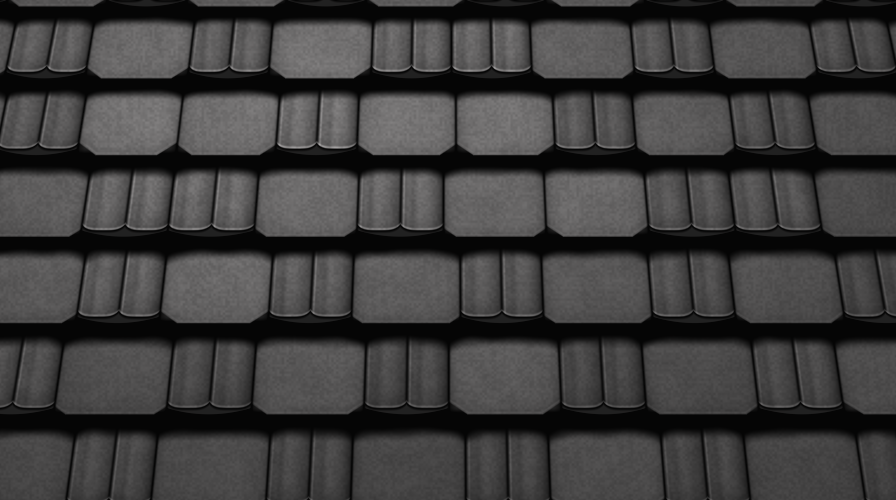
A Shadertoy shader for this texture:

```glsl
// Draws overlapping rows of dark roof tiles, some flat with clipped corners, some ribbed.

// Row edges, measured down from the top: FIRST + STEP * n + GROWTH * n * n
const float FIRST = 0.0186, STEP = 0.139, GROWTH = 0.00483;
// Per row: left start, ribbed width, flat width, bit mask of ribbed tiles
const vec4 ROWS[7] = vec4[7](
    vec4(-0.083, 0.089, 0.112, 1365.0),
    vec4(-0.111, 0.090, 0.115, 1386.0),
    vec4(-0.117, 0.091, 0.111, 658.0),
    vec4(-0.026, 0.097, 0.115, 406.0),
    vec4(-0.038, 0.093, 0.122, 2730.0),
    vec4(-0.036, 0.095, 0.126, 1365.0),
    vec4(-0.057, 0.095, 0.129, 2730.0));
const int TILES_PER_ROW = 12;
const float LEAN = 0.035;               // perspective spread of the joints
const vec2 CORNER_CUT = vec2(0.020, 0.013);
const float LIP = 0.003;                // thickness of the front edge
const float SCALLOP_BASE = 0.010;
const float SHADOW_START = 0.74, SHADOW_END = 0.90;
const vec2 LIGHT_CENTRE = vec2(0.36, 0.74);
const float AMBIENT = 0.25, GLOW = 0.20;
const float GRAIN_SCALE = 380.0, GRAIN = 0.16;
const float BLACK = 0.018, FOLD = 0.13;
const vec3 TINT = vec3(1.0, 0.985, 0.985);

float hash(vec2 p) {
    return fract(sin(dot(p, vec2(127.1, 311.7))) * 43758.5453);
}

float noise(vec2 p) {
    vec2 i = floor(p), f = fract(p);
    f = f * f * (3.0 - 2.0 * f);
    return mix(mix(hash(i), hash(i + vec2(1, 0)), f.x),
               mix(hash(i + vec2(0, 1)), hash(i + vec2(1, 1)), f.x), f.y);
}

float line(float d, float width) {
    return exp(-d * d / (width * width));
}

// Flat slab: p is measured from its lower left corner, w is its width
float flatTile(vec2 p, float w, float light, float seed, float px) {
    float side = min(p.x, w - p.x);
    vec2 cut = CORNER_CUT * mix(0.6, 1.1, seed);
    float h = p.y - LIP;
    float corner = (side / cut.x + h / cut.y - 1.0) * cut.y * 0.8;
    float d = min(h, corner);
    float fold = FOLD * smoothstep(0.0, 0.008, h) * (0.5 + 0.5 * smoothstep(0.0, 0.01, side));
    float face = light * (1.0 - 0.25 * exp(-side / 0.006));
    face *= 1.0 - 0.25 * exp(-max(d, 0.0) / 0.005);
    face += 0.05 * line(d - 0.002, 0.0012);
    return mix(max(BLACK, fold), face, smoothstep(-px, px, d));
}

// Two rounded ribs with a scalloped front
float ribbedTile(vec2 p, float w, float light, float px) {
    float u = p.x / w;
    float h = fract(u * 2.0);
    float bow = abs(2.0 * h - 1.0);
    float d = p.y - SCALLOP_BASE - 0.006 * pow(bow, 4.0);

    // Sagging lip below the ribs
    float sag = 0.003 + 0.007 * pow(abs(2.0 * u - 1.0), 2.0);
    float lip = FOLD * smoothstep(-px, px, p.y - sag) * smoothstep(0.0, 0.004, -d);

    // Rounded shading, central groove and lit rims
    float face = light * (0.64 + 0.36 * sin(3.14159 * pow(h, 0.8)));
    face *= 1.0 - 0.15 * line(h - 0.3, 0.09);
    float groove = p.x - 0.5 * w;
    face *= 1.0 - 0.75 * line(groove, 0.0018);
    face += light * (0.35 * line(groove - 0.0035, 0.0014) + 0.25 * line(p.x - 0.004, 0.0014));
    face *= 1.0 - 0.4 * exp(-(w - p.x) / 0.005);
    face *= 1.0 - 0.25 * exp(-max(d, 0.0) / 0.010);
    face += light * 0.45 * line(d - 0.0014, 0.0013);
    return mix(max(BLACK, lip), face, smoothstep(-px, px, d));
}

void mainImage(out vec4 fragColor, in vec2 fragCoord) {
    vec2 uv = fragCoord / iResolution.xy;
    float ratio = iResolution.y / iResolution.x;
    float px = 0.8 / iResolution.x;

    // Row number, and height within the row from 0 (front) to 1 (back)
    float down = 1.0 - uv.y - FIRST;
    float n = (sqrt(STEP * STEP + 4.0 * GROWTH * down) - STEP) / (2.0 * GROWTH);
    float row = clamp(ceil(n), 0.0, 6.0);
    float v = row - n;
    float pitch = (STEP + GROWTH * (2.0 * row - 1.0)) * ratio;

    // Walk along the row to the tile that holds this point
    vec4 layout_ = ROWS[int(row)];
    float x = 0.5 + (uv.x - 0.5) * (1.0 + LEAN * v);
    float left = layout_.x, w = layout_.y, id = 0.0;
    bool ribbed = false;
    for (int i = 0; i < TILES_PER_ROW; i++) {
        ribbed = ((int(layout_.w) >> i) & 1) == 1;
        w = ribbed ? layout_.y : layout_.z;
        id = float(i);
        if (x < left + w) break;
        left += w;
    }
    vec2 p = vec2(x - left, v * pitch);
    float seed = hash(vec2(id, row));

    // Soft light pool, tone of each tile and stone grain
    vec2 away = (uv - LIGHT_CENTRE) * vec2(1.7, 1.9);
    float light = AMBIENT + GLOW * exp(-dot(away, away));
    light *= 0.94 + 0.14 * seed;
    vec2 g = vec2(uv.x, uv.y * ratio) * GRAIN_SCALE;
    light *= 1.0 + GRAIN * (noise(g) - 0.5) + 0.08 * (noise(g * 0.12) - 0.5);

    float tone = ribbed ? ribbedTile(p, w, light, px) : flatTile(p, w, light, seed, px);

    // Joint between tiles and shadow of the row above
    float side = min(p.x, w - p.x);
    tone *= 1.0 - 0.85 * line(side, 0.0016);
    float reach = v + 0.07 * pow(abs(2.0 * p.x / w - 1.0), 6.0) + 0.03 * (noise(uv * 40.0) - 0.5);
    tone = mix(tone, BLACK, smoothstep(SHADOW_START, SHADOW_END, reach));
    fragColor = vec4(max(tone, BLACK) * TINT, 1.0);
}
```
